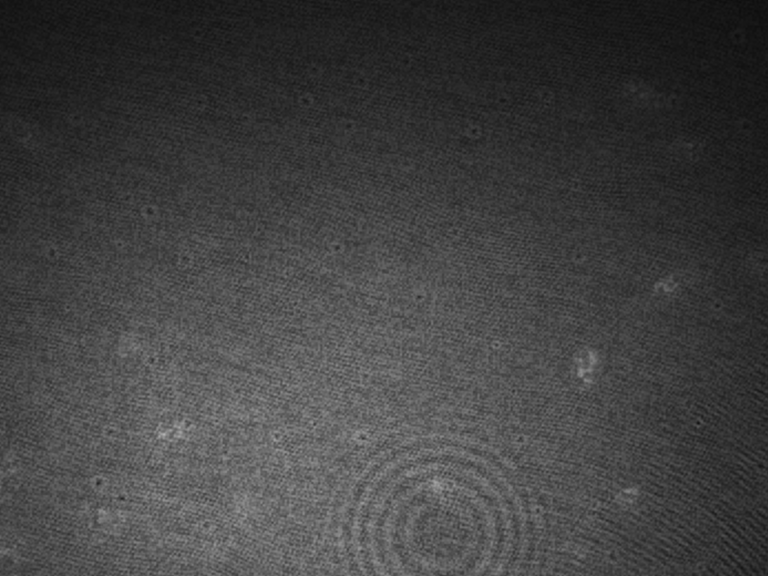
Reproduce this texture procedurally as a WebGL 2 fragment shader.

```glsl
#version 300 es
precision highp float;

uniform vec2 u_resolution;
out vec4 fragColor;

const float TAU = 6.2831853;

// Integer hash giving two values in 0..1
vec2 hash2(ivec2 cell, uint seed) {
    uvec2 v = uvec2(cell) * 1664525u + uvec2(seed * 747u + 1013u, seed * 331u + 7919u);
    v.x += v.y * 1664525u;
    v.y += v.x * 1664525u;
    v ^= v >> 16u;
    v.x += v.y * 1664525u;
    v.y += v.x * 1664525u;
    v ^= v >> 16u;
    return vec2(v & 65535u) / 65535.0;
}

float valueNoise(vec2 p, uint seed) {
    ivec2 c = ivec2(floor(p));
    vec2 f = fract(p);
    f = f * f * (3.0 - 2.0 * f);
    float low = mix(hash2(c, seed).x, hash2(c + ivec2(1, 0), seed).x, f.x);
    float high = mix(hash2(c + ivec2(0, 1), seed).x, hash2(c + ivec2(1, 1), seed).x, f.x);
    return mix(low, high, f.y) * 2.0 - 1.0;
}

float fbm(vec2 p, uint seed) {
    float sum = 0.0, amp = 0.5;
    for (uint i = 0u; i < 4u; i++) {
        sum += amp * valueNoise(p, seed + i);
        p = mat2(1.6, 1.2, -1.2, 1.6) * p;
        amp *= 0.5;
    }
    return sum;
}

vec2 rotate(vec2 p, float angle) {
    float c = cos(angle), s = sin(angle);
    return vec2(c * p.x + s * p.y, c * p.y - s * p.x);
}

// Sine fringe that fades out when its period nears the pixel size
float fringe(float d, float period, float pixel) {
    return sin(TAU * d / period) * smoothstep(1.5, 2.7, period / pixel);
}

// Scattered diffraction spots: dark core, pale ring, faint dark rim
float dustSpots(vec2 p, float size, float chance, uint seed) {
    ivec2 home = ivec2(floor(p / size));
    float sum = 0.0;
    for (int j = -1; j <= 1; j++)
    for (int i = -1; i <= 1; i++) {
        ivec2 cell = home + ivec2(i, j);
        vec2 pick = hash2(cell, seed + 1u);
        vec2 centre = (vec2(cell) + hash2(cell, seed)) * size;
        float r = length(p - centre) / mix(0.006, 0.013, pick.y);
        float profile = -cos(r * 3.2) * exp(-r * r * 0.9);
        sum += step(pick.x, chance) * profile * mix(0.2, 1.0, hash2(cell, seed + 2u).x);
    }
    return sum;
}

// Sparse soft-edged smears with random tilt and stretch
float smears(vec2 p, float size, float chance, uint seed) {
    ivec2 home = ivec2(floor(p / size));
    float sum = 0.0;
    for (int j = -1; j <= 1; j++)
    for (int i = -1; i <= 1; i++) {
        ivec2 cell = home + ivec2(i, j);
        vec2 pick = hash2(cell, seed + 1u);
        vec2 shape = hash2(cell, seed + 2u);
        vec2 d = rotate(p - (vec2(cell) + hash2(cell, seed)) * size, shape.x * 3.0 - 1.0);
        d /= vec2(mix(0.02, 0.05, shape.y), 0.018);
        sum += step(pick.x, chance) * exp(-dot(d, d)) * mix(0.2, 1.0, pick.y * pick.y);
    }
    return sum;
}

void main() {
    float pixel = 1.0 / u_resolution.y;
    vec2 p = gl_FragCoord.xy * pixel;

    // Uneven illumination
    vec2 glow = (p - vec2(0.56, 0.18)) / vec2(0.76, 0.61);
    float light = 0.052 + 0.372 * exp(-dot(glow, glow));
    light *= 1.0 + 0.09 * fbm(p * 4.0, 3u);

    // Fine woven fringes, gently bent
    vec2 bent = p + 0.018 * vec2(valueNoise(p * 6.0, 11u), valueNoise(p * 6.0, 17u));
    float weave = fringe(rotate(bent, -0.25).y, 0.0078, pixel);
    weave += 0.75 * fringe(rotate(bent, 0.95).y, 0.0073, pixel);
    weave *= 0.65 + 0.45 * valueNoise(p * 22.0, 23u);
    vec2 along = rotate(p, -0.18);
    float streaks = valueNoise(along * vec2(18.0, 130.0), 29u);
    float grain = valueNoise(p * 260.0, 31u);
    float detail = 0.085 * weave + 0.07 * streaks + 0.21 * grain;

    // Coarse broken arcs in the lower right
    float corner = smoothstep(0.6, 1.4, p.x - 0.8 * p.y);
    float arc = length(bent - vec2(0.8, -0.45));
    float broken = 0.55 + 0.6 * valueNoise(p * 38.0, 37u);
    detail += 0.33 * corner * broken * fringe(arc, 0.0135, pixel);

    // Concentric rings, closer together outward and faint at the middle
    float r = length(p - vec2(0.764, 0.071));
    float spread = (r - 0.115) / 0.085;
    detail -= 0.12 * cos(TAU * r * (24.0 + 45.0 * r)) * exp(-spread * spread);
    detail -= 0.12 * exp(-r * r / 0.004);

    // Dust, pale smears and mottling
    float speckle = 0.5 + 0.5 * valueNoise(p * 115.0, 41u);
    float mottle = smoothstep(0.0, 0.45, fbm(p * 11.0, 47u));
    mottle *= smoothstep(0.5, 0.05, p.y) * smoothstep(0.75, 0.1, p.x);
    detail += 0.42 * dustSpots(p, 0.075, 0.45, 53u);
    detail += smears(p, 0.17, 0.36, 61u) * (0.08 + 1.3 * speckle * speckle);
    detail += 0.6 * mottle * speckle * speckle;

    fragColor = vec4(vec3(clamp(light * (1.0 + detail), 0.0, 1.0)), 1.0);
}
```
